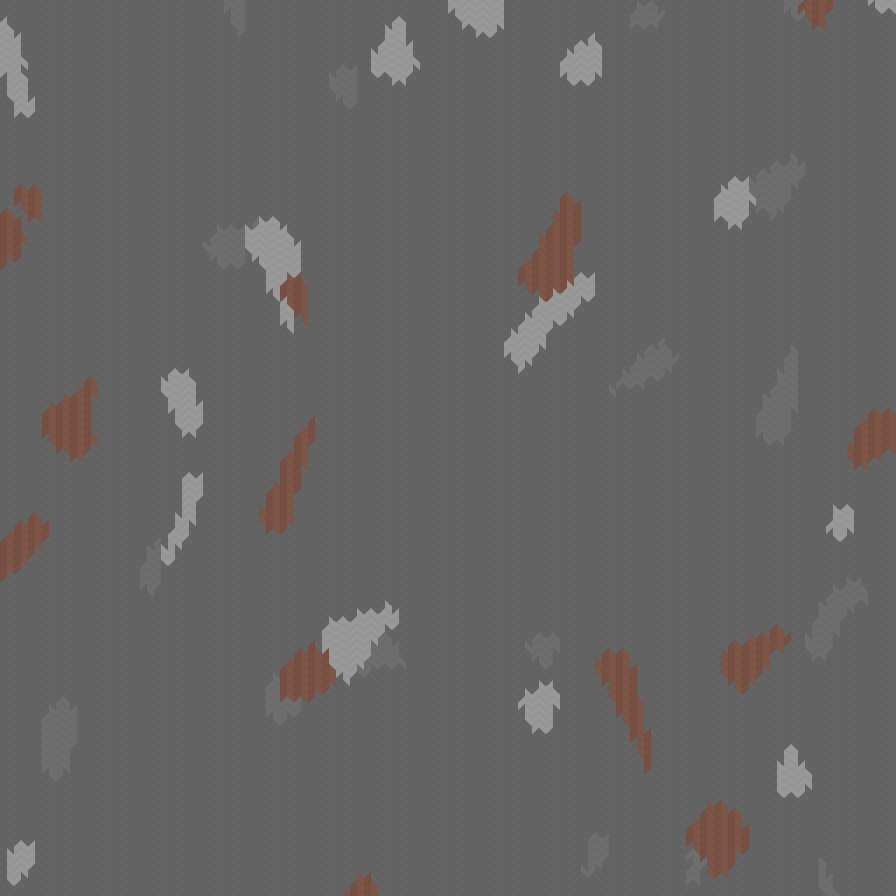
Write a WebGL 1 fragment shader that draws this texture.

```glsl
precision highp float;
uniform vec2 u_resolution;

#define COLUMNS 128.0
#define ROWS 112.0
#define STITCH_SLANT 0.8
#define FLECK_GRID 4.0
#define FLECK_CHANCE 0.88
#define RELIEF 0.025
#define GROUND vec3(0.388, 0.388, 0.388)
#define FAINT vec3(0.428, 0.428, 0.428)
#define PALE vec3(0.592, 0.592, 0.596)
#define RUST vec3(0.475, 0.322, 0.267)

vec2 hash2(vec2 p) {
  vec3 q = fract(vec3(p.xyx) * vec3(0.1031, 0.1030, 0.0973));
  q += dot(q, q.yzx + 33.33);
  return fract((q.xx + q.yz) * q.zy);
}

// Bent, tapered chip with an uneven outline
float chipDistance(vec2 p, vec2 cell, float size) {
  vec2 shape = hash2(cell + 17.3);
  vec2 pose = hash2(cell + 41.9);
  vec2 form = hash2(cell + 73.1);
  float angle = mix(0.55, 2.0, pose.x);
  vec2 axis = vec2(cos(angle), sin(angle));
  vec2 q = vec2(dot(p, axis), dot(p, vec2(-axis.y, axis.x))) / size;
  float halfLength = mix(0.008, 0.062, shape.x * shape.x);
  float radius = mix(0.010, 0.026, shape.y) * mix(1.1, 0.75, shape.x);
  q.y += (form.x - 0.5) * 5.0 * q.x * q.x;
  float along = clamp(q.x / halfLength, -1.0, 1.0);
  float taper = (form.y - 0.5) * 1.5;
  float spin = atan(q.y, q.x);
  float wobble = 0.10 * sin(3.0 * spin + 6.3 * pose.y)
               + 0.06 * sin(5.0 * spin + 9.0 * form.x);
  float width = radius * (1.0 + taper * along + wobble);
  return length(q - vec2(along * halfLength, 0.0)) - width;
}

// One scattered layer: 1 inside a chip, 0 outside
float flecks(vec2 p, float seed, float size) {
  vec2 home = floor(p * FLECK_GRID);
  float nearest = 1.0;
  for (int j = -1; j <= 1; j++) {
    for (int i = -1; i <= 1; i++) {
      vec2 cell = home + vec2(float(i), float(j));
      vec2 key = cell + seed;
      vec2 center = (cell + hash2(key)) / FLECK_GRID;
      if (hash2(key + 5.7).x < FLECK_CHANCE) {
        nearest = min(nearest, chipDistance(p - center, key, size));
      }
    }
  }
  return step(nearest, 0.0);
}

vec3 knit(vec2 uv) {
  // Slanted stitches, mirrored in every second column
  float across = uv.x * COLUMNS;
  float column = floor(across);
  float zigzag = abs(fract(across * 0.5) * 2.0 - 1.0);
  float up = uv.y * ROWS + STITCH_SLANT * zigzag;
  float row = floor(up);
  vec2 stitch = vec2((column + 0.5) / COLUMNS,
                     (row + 0.5 - 0.5 * STITCH_SLANT) / ROWS);

  // Every stitch takes a single yarn colour
  float rust = flecks(stitch, 131.0, 1.0);
  vec3 color = mix(GROUND, FAINT, flecks(stitch, 31.0, 0.8));
  color = mix(color, PALE, flecks(stitch, 79.0, 0.98));
  color = mix(color, RUST, rust);

  // Soft yarn relief, with stronger ribs in the rust wool
  float rib = mod(column, 2.0) * 2.0 - 1.0;
  float loop = cos(6.2832 * (up - row - 0.5));
  return color * (1.0 + RELIEF * (0.7 * loop + rib * mix(0.15, 1.3, rust)));
}

void main() {
  // Four samples per pixel smooth the stitch edges
  vec3 total = vec3(0.0);
  for (int j = 0; j < 2; j++) {
    for (int i = 0; i < 2; i++) {
      vec2 offset = vec2(float(i), float(j)) * 0.5 - 0.25;
      total += knit((gl_FragCoord.xy + offset) / u_resolution);
    }
  }
  gl_FragColor = vec4(total * 0.25, 1.0);
}
```
